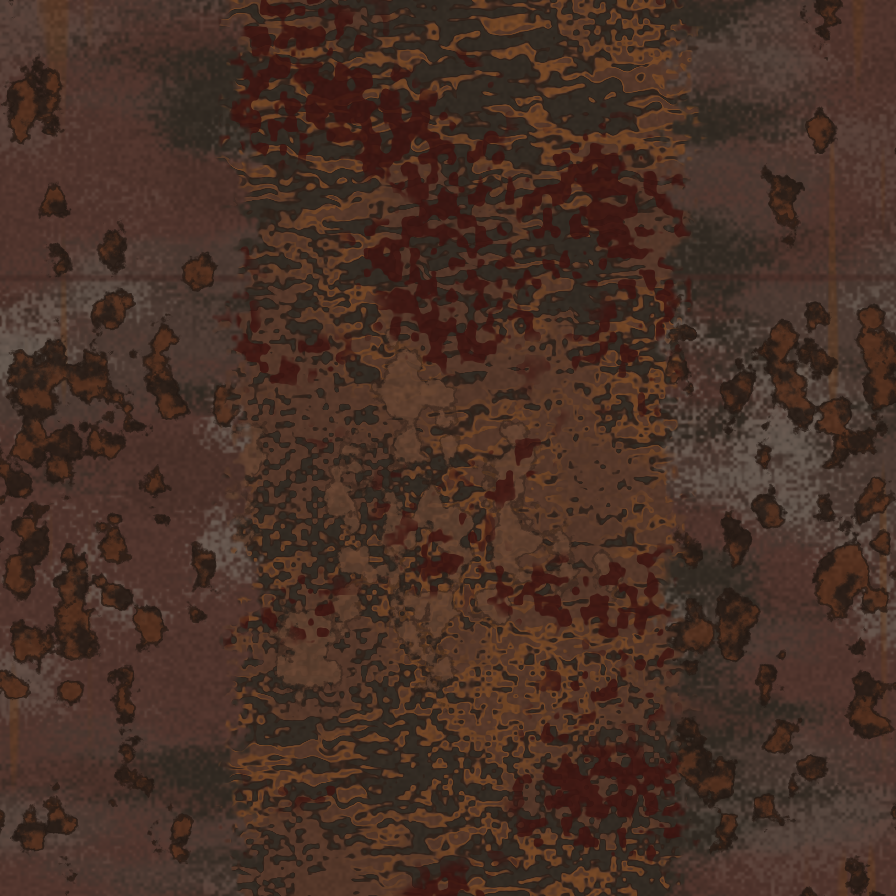
A WebGL 1 fragment shader for this texture:

```glsl
precision highp float;
// Weathered iron sheet: a gritty, finely streaked rust band between two sides
// of smeared, faded paint. Layered value noise makes the stains and grain;
// jittered cells scatter the rust blisters and the bare tan flakes.

#define BAND_LEFT 0.272
#define BAND_RIGHT 0.752
#define STREAK_SCALE vec2(42.0, 155.0)
#define GRIT_SCALE 165.0
#define SEAM_HEIGHT 0.69
#define PALE_AMOUNT 0.75
#define RED_AMOUNT 0.85
#define BLISTER_CELLS 19.0
#define FLAKE_CELLS 17.0

uniform vec2 u_resolution;

const vec3 OLIVE = vec3(0.195, 0.165, 0.135);
const vec3 GREY_BROWN = vec3(0.295, 0.225, 0.195);
const vec3 RED_BROWN = vec3(0.315, 0.195, 0.165);
const vec3 PALE = vec3(0.41, 0.37, 0.335);
const vec3 BROWN = vec3(0.325, 0.213, 0.16);
const vec3 ORANGE = vec3(0.44, 0.27, 0.145);
const vec3 TAN = vec3(0.385, 0.26, 0.19);
const vec3 DARK_RED = vec3(0.23, 0.075, 0.06);
const vec3 SOOT = vec3(0.15, 0.105, 0.08);

float hash(vec2 p) {
  vec3 q = fract(vec3(p.xyx) * 0.1031);
  q += dot(q, q.yzx + 33.33);
  return fract((q.x + q.y) * q.z);
}

float noise(vec2 p) {
  vec2 i = floor(p), f = fract(p);
  f = f * f * (3.0 - 2.0 * f);
  return mix(mix(hash(i), hash(i + vec2(1, 0)), f.x),
             mix(hash(i + vec2(0, 1)), hash(i + vec2(1, 1)), f.x), f.y);
}

float fbm(vec2 p) {
  float sum = 0.0, weight = 0.5;
  for (int k = 0; k < 5; k++) {
    sum += weight * noise(p);
    p = p * 2.03 + 17.7;
    weight *= 0.5;
  }
  return sum / 0.97;
}

// Signed distance to ragged upright blobs, densest at the zone centre.
// Zone is (centre, half size) in (distance from the middle column, height).
float blobs(vec2 uv, float cells, vec4 zone, float seed) {
  vec2 p = uv * cells;
  float ragged = (fbm(uv * 48.0 + seed) - 0.5) * 1.1;
  float nearest = 1.0;
  for (int y = -1; y <= 1; y++) {
    for (int x = -1; x <= 1; x++) {
      vec2 id = floor(p) + vec2(x, y);
      vec2 rnd = vec2(hash(id + seed), hash(id + seed + 41.3));
      vec2 centre = id + 0.15 + 0.7 * rnd;
      vec2 place = vec2(abs(centre.x / cells - 0.5), centre.y / cells);
      float chance = 1.0 - length((place - zone.xy) / zone.zw);
      float present = step(hash(id + seed + 83.9), chance);
      float radius = mix(0.16, 0.48, rnd.x * rnd.y + 0.2 * rnd.y);
      float d = length((p - centre) * vec2(1.1, 0.72)) - radius + ragged;
      nearest = min(nearest, mix(1.0, d, present));
    }
  }
  return nearest;
}

// Smeared paint with horizontal stains, chalky patches and drips.
vec3 paint(vec2 uv) {
  float fromEdge = min(uv.x, 1.0 - uv.x);
  float grain = noise(uv * 240.0) - 0.5;
  float stain = fbm(uv * vec2(4.0, 15.0) + 3.0) + 0.12 * grain;
  float shade = 0.17 * smoothstep(0.11, 0.24, fromEdge);
  vec3 col = mix(OLIVE, GREY_BROWN, smoothstep(0.26, 0.52, stain - shade + 0.05));
  float red = fbm(uv * vec2(3.0, 9.0) + 29.0) + 0.1 * grain;
  col = mix(col, RED_BROWN, 0.75 * smoothstep(0.45, 0.62, red));

  float zone = smoothstep(0.12, 0.38, uv.y) * (1.0 - smoothstep(0.62, 0.74, uv.y));
  float chalk = fbm(uv * vec2(7.0, 13.0) + 61.0) + 0.3 * grain - 0.5 * shade;
  col = mix(col, PALE, PALE_AMOUNT * (0.35 + 0.65 * zone) * smoothstep(0.46, 0.72, chalk));

  float edge = 1.0 - smoothstep(0.06, 0.13, fromEdge);
  float drip = smoothstep(0.74, 0.92, noise(uv * vec2(70.0, 5.0) + 7.0));
  col = mix(col, ORANGE * 0.85, 0.55 * edge * drip);
  float seam = 1.0 - smoothstep(0.001, 0.006, abs(uv.y - SEAM_HEIGHT + 0.004 * (stain - 0.5)));
  col = mix(col, RED_BROWN * 0.8, 0.6 * seam);

  float d = blobs(uv, BLISTER_CELLS, vec4(0.45, 0.46, 0.26, 0.62), 5.0);
  vec3 blister = mix(SOOT, vec3(0.32, 0.18, 0.11), smoothstep(0.35, 0.6, fbm(uv * 65.0)));
  col = mix(col, blister, 0.9 * (1.0 - smoothstep(-0.05, 0.07, d)));
  col = mix(col, SOOT * 0.9, 0.7 * (1.0 - smoothstep(0.02, 0.1, abs(d))));
  return col * (1.0 + 0.16 * grain);
}

// Corroded grain: dark hollows, outlined brown scabs and orange rims.
vec3 rust(vec2 uv) {
  float grit = noise(uv * GRIT_SCALE);
  float streak = noise(uv * STREAK_SCALE + 2.0 * noise(uv * 60.0));
  float broad = fbm(uv * vec2(5.0, 7.0) + 13.0);
  float height = mix(grit, streak, smoothstep(0.36, 0.6, fbm(uv * 6.0 + 47.0)) * 0.5 + 0.3);
  height += 0.7 * (broad - 0.46);
  vec3 col = mix(OLIVE, BROWN, smoothstep(0.34, 0.48, height));
  float contour = 1.0 - smoothstep(0.02, 0.09, abs(height - 0.42));
  col = mix(col, SOOT, 0.65 * contour);
  float rim = 1.0 - smoothstep(0.03, 0.12, abs(height - 0.59));
  col = mix(col, ORANGE, rim * smoothstep(0.33, 0.62, fbm(uv * 8.0 + 91.0)));

  float d = blobs(uv, FLAKE_CELLS, vec4(0.0, 0.4, 0.26, 0.28), 23.0);
  col = mix(col, TAN * (0.92 + 0.12 * grit), 0.85 * (1.0 - smoothstep(-0.04, 0.08, d)));
  col = mix(col, SOOT, 0.4 * (1.0 - smoothstep(0.02, 0.09, abs(d - 0.04))));

  float upper = smoothstep(0.5, 0.7, uv.y) * (1.0 - smoothstep(0.84, 0.97, uv.y));
  float redZone = fbm(uv * vec2(6.0, 9.0) + 71.0) + 0.17 * upper;
  float fleck = noise(uv * vec2(95.0, 85.0) + 19.0) + 0.25 * (grit - 0.5);
  float red = smoothstep(0.62, 0.74, fleck + 0.9 * (redZone - 0.55));
  col = mix(col, DARK_RED, RED_AMOUNT * red * smoothstep(0.48, 0.6, redZone));
  return col * (0.93 + 0.14 * noise(uv * 250.0));
}

void main() {
  vec2 uv = gl_FragCoord.xy / u_resolution;
  // The band border breaks up into grains.
  float wander = 0.05 * (fbm(uv * 14.0) - 0.5) + 0.045 * (noise(uv * 130.0) - 0.5);
  float inside = min(uv.x - BAND_LEFT, BAND_RIGHT - uv.x) + wander;
  float band = smoothstep(-0.012, 0.012, inside);
  gl_FragColor = vec4(mix(paint(uv), rust(uv), band), 1.0);
}
```
